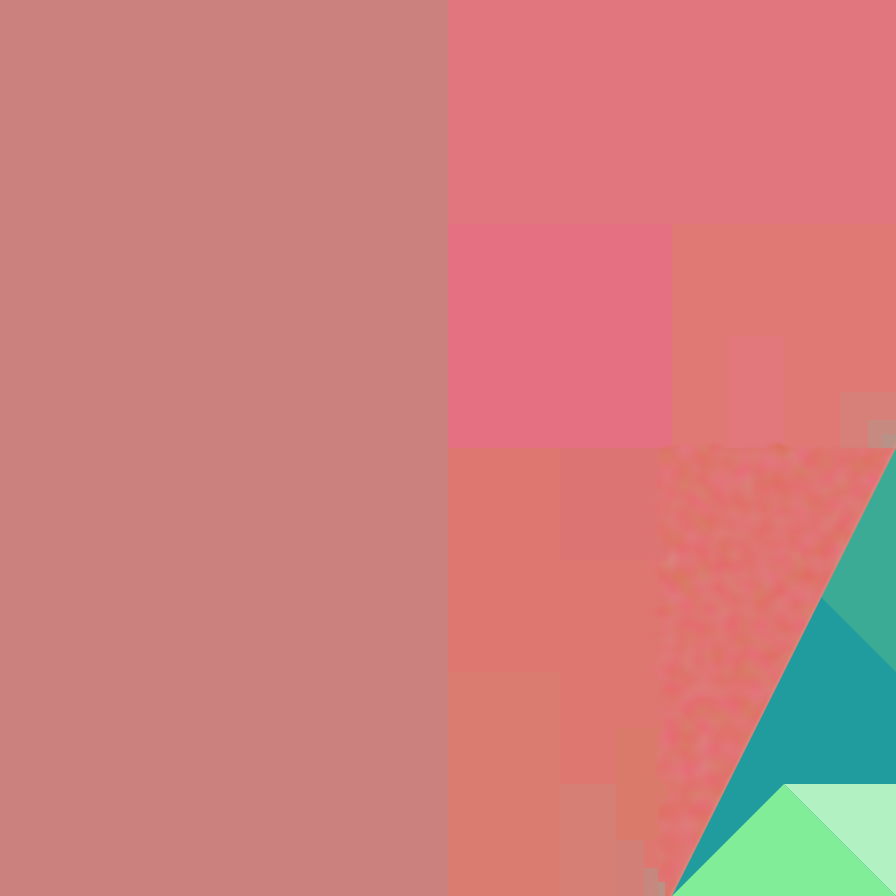
Write a Shadertoy shader that draws this background.

```glsl
const vec3 DUSTY_ROSE = vec3(0.798, 0.504, 0.494);
const vec3 CORAL_PINK = vec3(0.882, 0.463, 0.498);
const vec3 HOT_PINK = vec3(0.898, 0.439, 0.510);
const vec3 SALMON = vec3(0.878, 0.475, 0.455);
const vec3 SOFT_PINK = vec3(0.885, 0.468, 0.485);
const vec3 ORANGE = vec3(0.871, 0.465, 0.440);
const vec3 MUTED_RED = vec3(0.867, 0.455, 0.455);
const vec3 CLAY = vec3(0.855, 0.490, 0.440);
const vec3 PALE_CLAY = vec3(0.840, 0.500, 0.460);
const vec3 OCHRE = vec3(0.855, 0.480, 0.420);
const vec3 GRAIN_RED = vec3(0.878, 0.455, 0.440);
const vec3 CORNER_GREY = vec3(0.700, 0.590, 0.540);
const vec3 FRINGE = vec3(0.860, 0.560, 0.490);
const vec3 TEAL = vec3(0.125, 0.610, 0.625);
const vec3 SEA_GREEN = vec3(0.230, 0.670, 0.590);
const vec3 LIGHT_GREEN = vec3(0.510, 0.930, 0.600);
const vec3 PALE_GREEN = vec3(0.700, 0.950, 0.760);

const float GRAIN_SCALE = 58.0;
const float GRAIN_AMOUNT = 0.075;
const float GRAIN_LEFT = 0.734;
const float GRAIN_TOP = 0.502;
const float FRINGE_WIDTH = 0.005;
const int CORNER_STEPS = 3;

// Coverage of a signed distance, positive inside
float cover(float d) {
    return clamp(d * iResolution.y + 0.5, 0.0, 1.0);
}

float box(vec2 p, vec2 lo, vec2 hi) {
    vec2 d = min(p - lo, hi - p);
    return cover(min(d.x, d.y));
}

vec2 hashGradient(vec2 cell) {
    vec2 h = vec2(dot(cell, vec2(127.1, 311.7)), dot(cell, vec2(269.5, 183.3)));
    return fract(sin(h) * 43758.5) * 2.0 - 1.0;
}

float gradientNoise(vec2 p) {
    vec2 i = floor(p), f = fract(p);
    vec2 u = f * f * (3.0 - 2.0 * f);
    vec2 e = vec2(0.0, 1.0);
    float a = dot(hashGradient(i), f);
    float b = dot(hashGradient(i + e.yx), f - e.yx);
    float c = dot(hashGradient(i + e.xy), f - e.xy);
    float d = dot(hashGradient(i + e.yy), f - e.yy);
    return mix(mix(a, b, u.x), mix(c, d, u.x), u.y);
}

// Flat nested blocks
vec3 blocks(vec2 p) {
    vec3 col = mix(DUSTY_ROSE, CORAL_PINK, cover(p.x - 0.5));
    col = mix(col, HOT_PINK, box(p, vec2(0.5), vec2(0.75)));
    col = mix(col, SALMON, box(p, vec2(0.75, 0.5), vec2(1.1, 0.75)));
    col = mix(col, SOFT_PINK, box(p, vec2(0.8125, 0.5), vec2(0.875, 0.625)));
    col = mix(col, ORANGE, box(p, vec2(0.5, -0.1), vec2(1.1, 0.5)));
    col = mix(col, MUTED_RED, box(p, vec2(0.625, 0.375), vec2(0.75, 0.5)));
    col = mix(col, CLAY, box(p, vec2(0.5, -0.1), vec2(0.625, 0.25)));
    col = mix(col, PALE_CLAY, box(p, vec2(0.625, -0.1), vec2(0.6875, 0.125)));
    return mix(col, OCHRE, box(p, vec2(0.6875, 0.0625), vec2(0.75, 0.1875)));
}

// Mottled patch with a ragged border
vec3 grain(vec3 col, vec2 p) {
    float ragged = 0.03 * gradientNoise(p * 45.0);
    float inside = min(p.x - GRAIN_LEFT + ragged, GRAIN_TOP - p.y + 0.5 * ragged);
    float warm = gradientNoise(p * GRAIN_SCALE);
    float cool = gradientNoise(p * GRAIN_SCALE * 0.8 + 37.0);
    vec3 mottled = GRAIN_RED + GRAIN_AMOUNT
        * (warm * vec3(-0.5, 0.9, 0.1) + cool * vec3(0.3, 0.1, 1.3));
    return mix(col, mottled, smoothstep(-0.004, 0.006, inside));
}

// Halving blocks that fade to grey at both ends of the slope
vec3 cornerSteps(vec3 col, vec2 p) {
    float size = 0.0625;
    for (int i = 0; i < CORNER_STEPS; i++) {
        float grey = 0.28 + 0.28 * float(i);
        float foot = box(p, vec2(0.75 - size, -0.1), vec2(0.75 - 0.5 * size, size));
        float peak = box(p, vec2(1.0 - size, 0.5), vec2(1.1, 0.5 + size));
        col = mix(col, CORNER_GREY, max(foot * grey, peak * grey * 0.8));
        size *= 0.5;
    }
    return col;
}

// Faceted slope in the lower right
vec3 facets(vec3 col, vec2 p) {
    float slope = (2.0 * (p.x - 0.75) - p.y) / sqrt(5.0);
    float rising = (p.x - 0.75 - p.y) * sqrt(0.5);
    float falling = (p.x + p.y - 1.0) * sqrt(0.5);
    vec3 face = mix(TEAL, SEA_GREEN, cover(falling - 0.25 * sqrt(0.5)));
    face = mix(face, PALE_GREEN, cover(min(0.125 - p.y, falling)));
    face = mix(face, LIGHT_GREEN, cover(min(rising, -falling)));
    col = mix(col, FRINGE, 0.6 * smoothstep(-FRINGE_WIDTH, 0.0, slope));
    return mix(col, face, cover(slope));
}

void mainImage(out vec4 fragColor, in vec2 fragCoord) {
    vec2 p = fragCoord / iResolution.xy;
    vec3 col = grain(blocks(p), p);
    col = cornerSteps(col, p);
    fragColor = vec4(facets(col, p), 1.0);
}
```
